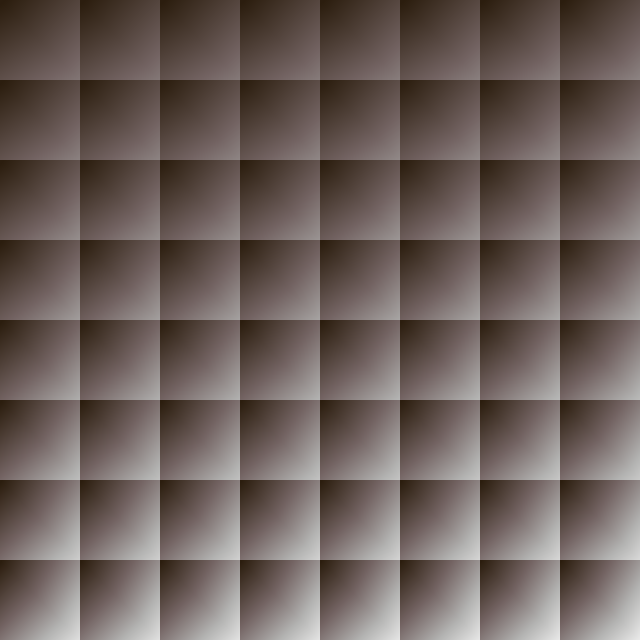
A Shadertoy shader for this pattern:

```glsl
const float TILES = 8.0;                       // repeats across and down
const vec3 UMBER = vec3(0.17, 0.115, 0.055);
const vec3 MAUVE = vec3(0.45, 0.388, 0.384);
const vec3 SILVER = vec3(0.70, 0.70, 0.695);
const vec3 WHITE = vec3(1.0);
const float MAUVE_STOP = 0.337;
const float SILVER_STOP = 0.64;
const float BASE_TONE = -0.015;                // below zero leaves a flat dark corner
const vec3 GAIN = vec3(0.38, 0.28, 0.20);      // constant, linear, square in depth
const float SIDE_GAIN = 0.06;                  // extra gain toward the right
const vec2 ACROSS_WEIGHT = vec2(0.44, 0.61);   // top, bottom of the canvas
const float CREASE = 0.15;                     // strength of the diagonal fold

// Sawtooth ramp whose drop is box filtered over one pixel
vec2 smoothSaw(vec2 p, vec2 pixel) {
    vec2 f = fract(p);
    vec2 before = clamp((1.0 - f) / pixel + 0.5, 0.0, 1.0);
    vec2 previous = clamp(0.5 - f / pixel, 0.0, 1.0);
    return mix(f * before, vec2(1.0), previous);
}

// Four-stop colour ramp
vec3 palette(float t) {
    vec3 color = mix(UMBER, MAUVE, clamp(t / MAUVE_STOP, 0.0, 1.0));
    color = mix(color, SILVER, clamp((t - MAUVE_STOP) / (SILVER_STOP - MAUVE_STOP), 0.0, 1.0));
    return mix(color, WHITE, clamp((t - SILVER_STOP) / (1.0 - SILVER_STOP), 0.0, 1.0));
}

void mainImage(out vec4 fragColor, in vec2 fragCoord) {
    // Canvas position measured from the top left
    vec2 canvas = fragCoord / iResolution.xy;
    canvas.y = 1.0 - canvas.y;

    // Diagonal ramp inside each tile, turning with depth and folded slightly
    vec2 tile = smoothSaw(canvas * TILES, TILES / iResolution.xy);
    float across = mix(ACROSS_WEIGHT.x, ACROSS_WEIGHT.y, canvas.y);
    float slope = mix(tile.y, tile.x, across);
    float ramp = mix(slope, max(tile.x, tile.y), CREASE);

    // Broad brightening toward the lower right
    float depth = canvas.y;
    float gain = dot(GAIN, vec3(1.0, depth, depth * depth)) + SIDE_GAIN * canvas.x;

    fragColor = vec4(palette(BASE_TONE + ramp * gain), 1.0);
}
```
